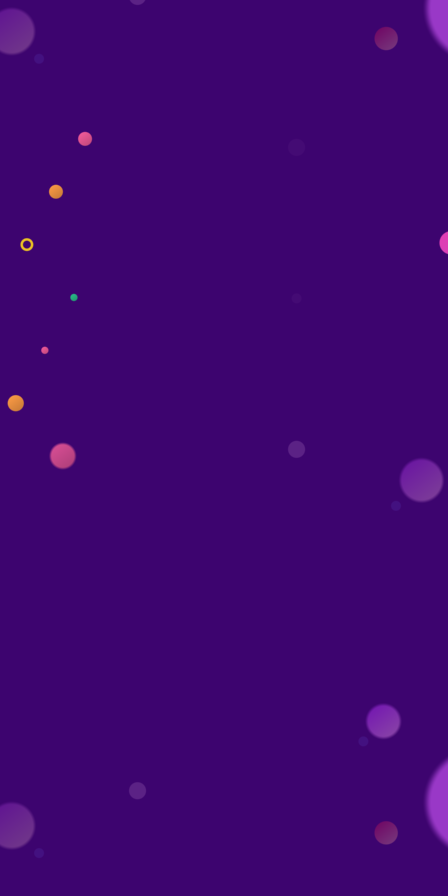
This background is drawn by a WebGL 1 fragment shader. Its source:

```glsl
precision highp float;
// Soft confetti discs on a flat deep violet ground, kept mostly to the sides.
// Each family of discs is a short loop whose index drives place, size and tint;
// the whole scatter wraps vertically, measured in canvas widths from the top.

uniform vec2 u_resolution;

#define GROUND vec3(0.24, 0.015, 0.435)
#define LILAC vec3(0.80, 0.58, 0.85)
#define ORB_TOP vec3(0.40, 0.09, 0.60)
#define ORB_LOW vec3(0.46, 0.22, 0.57)
#define GLOW vec3(0.60, 0.22, 0.78)
#define WRAP 1.773
#define ORB_BLUR 0.005
#define GLOW_BLUR 0.011
#define CRISP 0.002

// Offset from a centre, wrapped vertically
vec2 offsetFrom(vec2 p, vec2 centre) {
  vec2 d = p - centre;
  d.y = mod(d.y + 0.5 * WRAP, WRAP) - 0.5 * WRAP;
  return d;
}

// Coverage of a shape from its signed distance
float cover(float dist, float blur) {
  float soft = max(blur, 0.75 / u_resolution.x);
  return 1.0 - smoothstep(-soft, soft, dist);
}

// Blend a disc shaded along its diagonal, from upper left to lower right
void paintDisc(inout vec3 color, vec2 d, float radius, float blur,
               vec3 upper, vec3 lower, float alpha) {
  float t = clamp(0.5 + 0.5 * dot(d, vec2(0.6, 0.8)) / radius, 0.0, 1.0);
  float mask = cover(length(d) - radius, blur);
  color = mix(color, mix(upper, lower, t), mask * alpha);
}

// Confetti tint: pink, orange, yellow, green
vec3 confettiTint(float k) {
  if (k < 0.5) return vec3(0.88, 0.33, 0.56);
  if (k < 1.5) return vec3(0.91, 0.56, 0.25);
  if (k < 2.5) return vec3(0.92, 0.76, 0.14);
  return vec3(0.15, 0.69, 0.50);
}

// Faint motes down the middle
void paintMotes(inout vec3 color, vec2 p) {
  for (int n = 0; n < 4; n++) {
    float i = float(n);
    vec2 centre = vec2(0.307 + 0.355 * min(i, 1.0), 0.337 * i - 0.008);
    float radius = n == 2 ? 0.011 : 0.019;
    float alpha = 0.03 + 0.08 * (i - 1.5) * (i - 1.5);
    paintDisc(color, offsetFrom(p, centre), radius, CRISP, LILAC, LILAC, alpha);
  }
}

// Large violet orbs, each with a dim satellite on its inner side
void paintOrbs(inout vec3 color, vec2 p) {
  for (int n = 0; n < 3; n++) {
    float i = float(n);
    vec2 centre = vec2(fract(0.026 + 0.915 * i), 0.07 + 1.54 * pow(0.5 * i, 0.62));
    float radius = 0.051 - 0.0034 * i * i;
    float gain = 0.95 + 0.1 * i;
    paintDisc(color, offsetFrom(p, centre), radius, ORB_BLUR,
              ORB_TOP * gain, ORB_LOW * gain, 1.0);

    vec2 satellite = centre + 1.2 * radius * vec2(sign(0.5 - centre.x), 1.0);
    vec3 dim = vec3(0.27, 0.08, 0.52);
    paintDisc(color, offsetFrom(p, satellite), 0.011, CRISP, dim, dim, 0.8);
  }
}

// Magenta discs at the upper right, brighter further down
void paintMagenta(inout vec3 color, vec2 p) {
  for (int n = 0; n < 2; n++) {
    float i = float(n);
    vec2 centre = vec2(0.862, 0.086) + i * vec2(0.145, 0.456);
    vec3 upper = mix(vec3(0.44, 0.04, 0.40), vec3(0.88, 0.24, 0.70), i);
    vec3 lower = mix(vec3(0.46, 0.20, 0.48), vec3(0.84, 0.26, 0.72), i);
    paintDisc(color, offsetFrom(p, centre), 0.026, CRISP, upper, lower, 1.0);
  }
}

// Vivid confetti on the left; the third piece is an open ring
void paintConfetti(inout vec3 color, vec2 p) {
  for (int n = 0; n < 7; n++) {
    float i = float(n);
    vec2 centre = vec2(0.025 + 0.17 * fract(0.618 * i + 0.97), 0.31 + 0.118 * i);
    vec2 d = offsetFrom(p, centre);
    float radius = (n < 3 ? 0.0155 : 0.008) + 0.01 * max(i - 4.0, 0.0);
    vec3 tint = confettiTint(n < 4 ? i : mod(i, 2.0));
    if (n == 2) {
      float ring = abs(length(d) - 0.0115) - 0.0028;
      color = mix(color, tint, cover(ring, CRISP));
    } else {
      float blur = n == 6 ? 0.004 : CRISP;
      float fade = n == 6 ? 0.85 : 1.0;
      paintDisc(color, d, radius, blur, tint * 1.07, tint * 0.88, fade);
    }
  }
}

void main() {
  vec2 p = vec2(gl_FragCoord.x, u_resolution.y - gl_FragCoord.y) / u_resolution.x;
  vec3 color = GROUND;
  paintMotes(color, p);
  paintOrbs(color, p);
  paintMagenta(color, p);
  paintConfetti(color, p);

  // Wide blurred glow cut by the right edge
  paintDisc(color, offsetFrom(p, vec2(1.07, 0.018)), 0.117, GLOW_BLUR, GLOW, GLOW, 1.0);
  gl_FragColor = vec4(color, 1.0);
}
```
